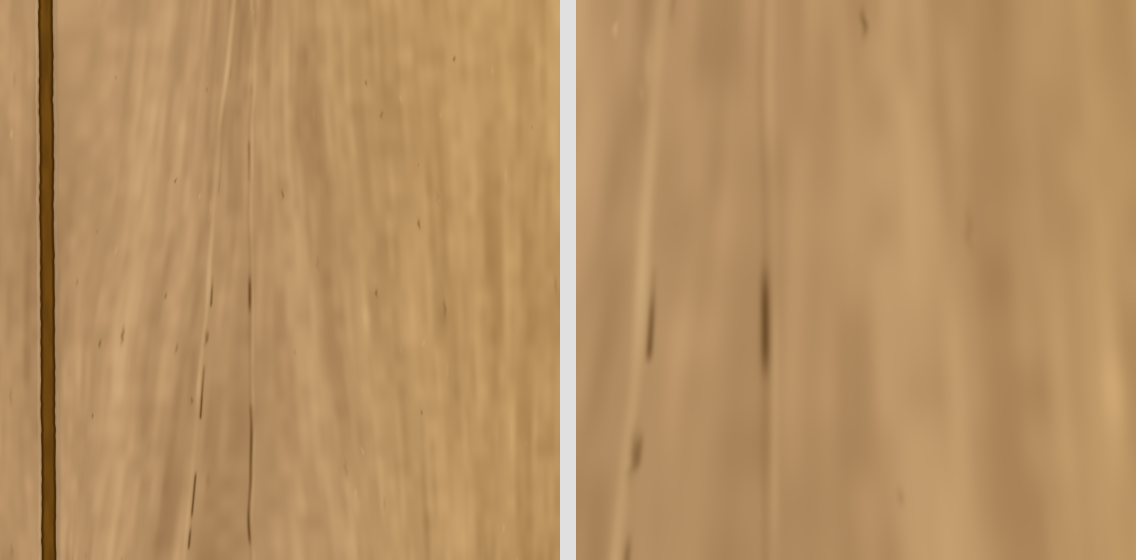
Left, the full canvas; right, a detail of the centre.
A Shadertoy shader for this texture:

```glsl
// Pale oak board with a dark vertical groove near its left edge.
// Stretched noise, bent along a fanning grain field, gives the streaks;
// jittered cells give the pores, and two wandering lines give the cracks.

const vec3 WOOD_PINK   = vec3(0.709, 0.560, 0.392);
const vec3 WOOD_YELLOW = vec3(0.722, 0.568, 0.362);
const vec3 TONE_SHIFT  = vec3(1.0, 0.96, 0.82);
const vec3 PALE_FIBRE  = vec3(0.84, 0.71, 0.51);
const vec3 DARK_PORE   = vec3(0.37, 0.25, 0.12);
const vec3 GROOVE_CORE = vec3(0.41, 0.265, 0.07);
const vec3 GROOVE_EDGE = vec3(0.27, 0.155, 0.025);
const vec3 RIM_SHADE   = vec3(0.56, 0.46, 0.34);
const vec3 RIM_LIGHT   = vec3(0.78, 0.66, 0.51);

const float GROOVE_HALF = 0.0128;
const float BROAD_TONE  = 0.045;
const float STREAK_TONE = 0.045;
const float FIBRE_TONE  = 0.027;
const float MOTTLE_TONE = 0.022;
const vec2  PORE_CELLS  = vec2(22.0, 11.0);
const float PORE_SHARE  = 0.17;

float hash(vec2 p) {
    vec3 q = fract(vec3(p.xyx) * 0.1031);
    q += dot(q, q.yzx + 33.33);
    return fract((q.x + q.y) * q.z);
}

float noise(vec2 p) {
    vec2 cell = floor(p), f = fract(p);
    f = f * f * (3.0 - 2.0 * f);
    float low  = mix(hash(cell), hash(cell + vec2(1, 0)), f.x);
    float high = mix(hash(cell + vec2(0, 1)), hash(cell + vec2(1, 1)), f.x);
    return mix(low, high, f.y);
}

float signedNoise(vec2 p) { return 2.0 * noise(p) - 1.0; }

float ridge(float d, float width) { return exp(-d * d / (width * width)); }

// Grain leans right on the left side and left past the middle.
float grainLean(float x) {
    float lean = mix(0.13, -0.09, smoothstep(0.28, 0.62, x));
    return lean * smoothstep(0.08, 0.18, x) * (1.0 - smoothstep(0.62, 0.95, x));
}

float woodTone(vec2 g) {
    float bend = 0.006 * signedNoise(g * vec2(6.0, 5.0));
    g.x += bend;
    return BROAD_TONE  * signedNoise(g * vec2(6.0, 2.2) + 3.7)
         + STREAK_TONE * signedNoise(g * vec2(34.0, 2.6) + 17.0)
         + FIBRE_TONE  * signedNoise(g * vec2(95.0, 9.0) + 41.0)
         + MOTTLE_TONE * signedNoise(g * vec2(58.0, 30.0) + 73.0);
}

// Returns dark pores in x and pale flecks in y.
vec2 scatterPores(vec2 g) {
    vec2 p = g * PORE_CELLS, marks = vec2(0.0);
    for (int j = -1; j <= 1; j++)
    for (int i = -1; i <= 1; i++) {
        vec2 cell = floor(p) + vec2(i, j);
        float pick = hash(cell + 9.0);
        vec2 centre = cell + vec2(hash(cell + 21.0), hash(cell + 57.0));
        vec2 d = (p - centre) / PORE_CELLS;
        float size = hash(cell + 83.0);
        d.x += 0.0015 * signedNoise(vec2(g.y * 120.0, pick * 50.0));
        vec2 radius = vec2(mix(0.0016, 0.0030, size), mix(0.004, 0.017, size * size));
        float spot = exp(-dot(d / radius, d / radius));
        float strength = mix(0.12, 0.48, pow(hash(cell + 35.0), 2.0));
        marks.x += spot * strength * step(pick, PORE_SHARE);
        marks.y += spot * strength * step(1.0 - 0.5 * PORE_SHARE, pick);
    }
    return min(marks, 1.0);
}

vec3 addCracks(vec3 color, vec2 uv) {
    float y = uv.y;
    // Pale fibre with broken dark dashes on its right
    float seam = uv.x - 0.325 - 0.09 * y - 0.004 * signedNoise(vec2(y * 9.0, 2.0));
    float pale = ridge(seam, 0.0045) * mix(0.15, 0.65, noise(vec2(y * 16.0, 5.0)));
    float dash = ridge(seam - 0.007, 0.0021) * smoothstep(0.42, 0.8, noise(vec2(y * 30.0, 8.0)));
    dash *= mix(0.75, 0.2, smoothstep(0.42, 0.55, y));
    // Nearly upright crack made of short dark pores
    float crack = uv.x - 0.447 - 0.004 * signedNoise(vec2(y * 13.0, 11.0));
    float fade = 1.0 - smoothstep(0.78, 0.88, y);
    float gap = smoothstep(0.5, 0.85, noise(vec2(y * 19.0, 14.0)));
    float slit = ridge(crack, 0.0028) * (0.10 + 0.65 * gap) * fade;
    float glint = ridge(crack - 0.006, 0.003) * noise(vec2(y * 24.0, 19.0)) * 0.35;
    color = mix(color, PALE_FIBRE, max(pale, glint));
    return mix(color, DARK_PORE, max(dash, slit));
}

vec3 addGroove(vec3 color, vec2 uv) {
    float centre = 0.0875 - 0.006 * uv.y + 0.0007 * signedNoise(vec2(uv.y * 22.0, 4.0));
    float d = uv.x - centre;
    float edge = abs(d) - GROOVE_HALF - 0.0006 * signedNoise(vec2(uv.y * 90.0, sign(d) * 7.0));
    // Worn rims, paler on the left and greyer on the right
    float wear = 0.35 + 0.5 * noise(vec2(uv.y * 45.0, sign(d) + 30.0));
    color = mix(color, RIM_SHADE, ridge(edge - 0.003, 0.005) * (d > 0.0 ? 0.65 : 0.25));
    color = mix(color, RIM_LIGHT, ridge(edge - 0.004, 0.002) * wear * (d < 0.0 ? 0.8 : 0.4));
    vec3 core = GROOVE_CORE * (1.0 + 0.09 * signedNoise(uv * vec2(120.0, 25.0)));
    vec3 inside = mix(core, GROOVE_EDGE, smoothstep(-0.0065, -0.0015, edge));
    float soften = max(0.0015, 0.75 / iResolution.y);
    return mix(inside, color, smoothstep(-soften, soften, edge));
}

void mainImage(out vec4 fragColor, in vec2 fragCoord) {
    vec2 uv = fragCoord / iResolution.xy;
    vec2 grain = vec2(uv.x - grainLean(uv.x) * (uv.y - 0.5), uv.y);

    float yellowing = smoothstep(0.35, 1.0, uv.x + 0.15 * (uv.y - 0.5));
    vec3 color = mix(WOOD_PINK, WOOD_YELLOW, yellowing) + woodTone(grain) * TONE_SHIFT;

    vec2 pores = scatterPores(grain);
    color = mix(color, DARK_PORE, pores.x);
    color = mix(color, PALE_FIBRE, pores.y);
    color = addCracks(color, uv);
    color = addGroove(color, uv);
    fragColor = vec4(color, 1.0);
}
```
